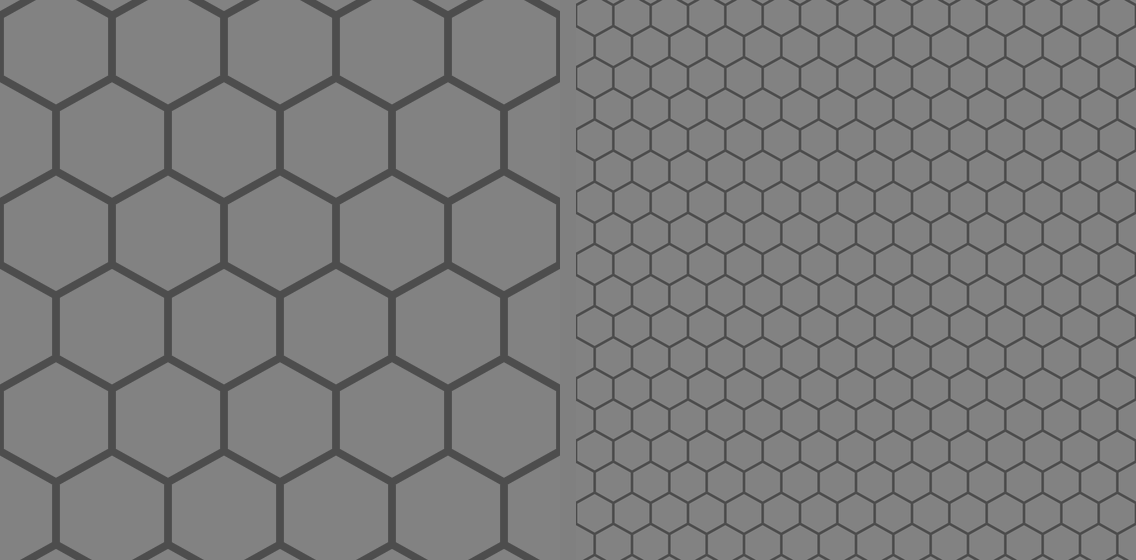
Left, the tile; right, the same tile 3 across and 3 down.
Give the GLSL for this pattern, as a Shadertoy shader.

```glsl
#define COLUMNS 5.0
#define ROW_PAIRS 3.0
#define LINE_WIDTH (1.0 / 72.0)
#define TILE_COLOR vec3(0.51)
#define LINE_COLOR vec3(0.302)

// Inner distance to the border of the nearest hexagon on one lattice
float hexInset(vec2 p, vec2 period)
{
    vec2 q = abs(p - period * round(p / period));
    vec2 tip = vec2(0.0, period.y / 3.0);
    vec2 slantNormal = normalize(vec2(period.y / 6.0, period.x / 2.0));
    return min(period.x * 0.5 - q.x, dot(tip - q, slantNormal));
}

void mainImage(out vec4 fragColor, in vec2 fragCoord)
{
    vec2 uv = fragCoord / iResolution.xy;
    vec2 period = 1.0 / vec2(COLUMNS, ROW_PAIRS);

    // Two interleaved lattices form the staggered rows
    vec2 firstCenter = vec2(0.0, 0.25 * period.y);
    float inset = max(hexInset(uv - firstCenter, period),
                      hexInset(uv - firstCenter - 0.5 * period, period));

    // Smooth the line edge over one pixel
    float pixel = 1.0 / min(iResolution.x, iResolution.y);
    float tile = clamp((inset - 0.5 * LINE_WIDTH) / pixel + 0.5, 0.0, 1.0);
    fragColor = vec4(mix(LINE_COLOR, TILE_COLOR, tile), 1.0);
}
```
